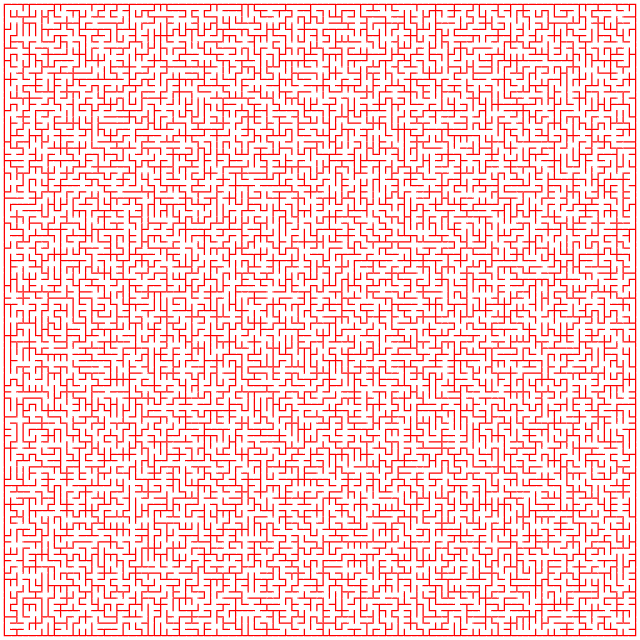
A Shadertoy shader for this pattern:

```glsl
const int CELLS = 101;   // maze cells along each side
const int WINDOW = 12;   // side of the neighbourhood searched for detours

float hash(vec3 p) {
    p = fract(p * vec3(0.1031, 0.1030, 0.0973));
    p += dot(p, p.yzx + 33.33);
    return fract((p.x + p.y) * p.z);
}

ivec2 axisStep(int axis) {
    return axis == 0 ? ivec2(1, 0) : ivec2(0, 1);
}

// Cost of the edge leaving a vertex along an axis: the rim is free, outside is closed
float edgeCost(ivec2 vertex, int axis) {
    ivec2 end = vertex + axisStep(axis);
    if (min(vertex.x, vertex.y) < 0 || max(end.x, end.y) > CELLS) return 2.0;
    int across = axis == 0 ? vertex.y : vertex.x;
    if (across == 0 || across == CELLS) return 0.0;
    return hash(vec3(vec2(vertex) + 7.0, float(axis) * 41.0 + 3.0));
}

// Minimum spanning tree rule: an edge is a wall unless cheaper edges already join its ends
bool isWall(ivec2 start, int axis) {
    float cost = edgeCost(start, axis);
    if (cost > 1.0) return false;
    if (cost == 0.0) return true;

    // One bit per vertex and one word per row
    uint right[WINDOW], up[WINDOW], seen[WINDOW];
    ivec2 home = ivec2(WINDOW / 2 - 1);
    for (int y = 0; y < WINDOW; y++) {
        right[y] = 0u;
        up[y] = 0u;
        seen[y] = y == home.y ? 1u << uint(home.x) : 0u;
        for (int x = 0; x < WINDOW; x++) {
            ivec2 vertex = start - home + ivec2(x, y);
            uint bit = 1u << uint(x);
            if (x < WINDOW - 1 && edgeCost(vertex, 0) < cost) right[y] |= bit;
            if (edgeCost(vertex, 1) < cost) up[y] |= bit;
        }
    }

    // Flood outwards from the start, sweeping the rows up and then down
    ivec2 goal = home + axisStep(axis);
    for (int i = 0; i < 24; i++) {
        for (int y = 0; y < WINDOW; y++) {
            uint s = seen[y];
            if (y > 0) s |= seen[y - 1] & up[y - 1];
            s |= (s & right[y]) << 1;
            s |= (s >> 1) & right[y];
            seen[y] = s;
        }
        for (int y = WINDOW - 2; y >= 0; y--) seen[y] |= seen[y + 1] & up[y];
        if ((seen[goal.y] >> uint(goal.x) & 1u) == 1u) return false;
    }
    return true;
}

void mainImage(out vec4 fragColor, in vec2 fragCoord) {
    float side = min(iResolution.x, iResolution.y);
    vec2 canvas = (fragCoord - 0.5 * iResolution.xy) / side;
    vec2 grid = canvas * 102.4 + 0.5 * float(CELLS);
    float pixel = 102.4 / side;
    float halfWidth = 0.1;

    // Offset to the nearest grid vertex; the smaller component is the distance to a line
    vec2 vertex = round(grid);
    vec2 offset = grid - vertex;
    vec2 cover = clamp((halfWidth - abs(offset)) / pixel + 0.5, 0.0, 1.0);
    bool inside = all(greaterThanEqual(vertex, vec2(0.0)))
               && all(lessThanEqual(vertex, vec2(float(CELLS))));

    // Every vertex belongs to the tree, so its square joint is always drawn
    float ink = inside ? cover.x * cover.y : 0.0;
    float line = max(cover.x, cover.y);
    if (line > ink) {
        int axis = cover.y > cover.x ? 0 : 1;
        ivec2 start = ivec2(vertex);
        if (axis == 0) start.x = int(floor(grid.x));
        else start.y = int(floor(grid.y));
        if (isWall(start, axis)) ink = line;
    }

    vec3 paper = vec3(1.0);
    vec3 wallRed = vec3(1.0, 0.0, 0.0);
    fragColor = vec4(mix(paper, wallRed, ink), 1.0);
}
```
